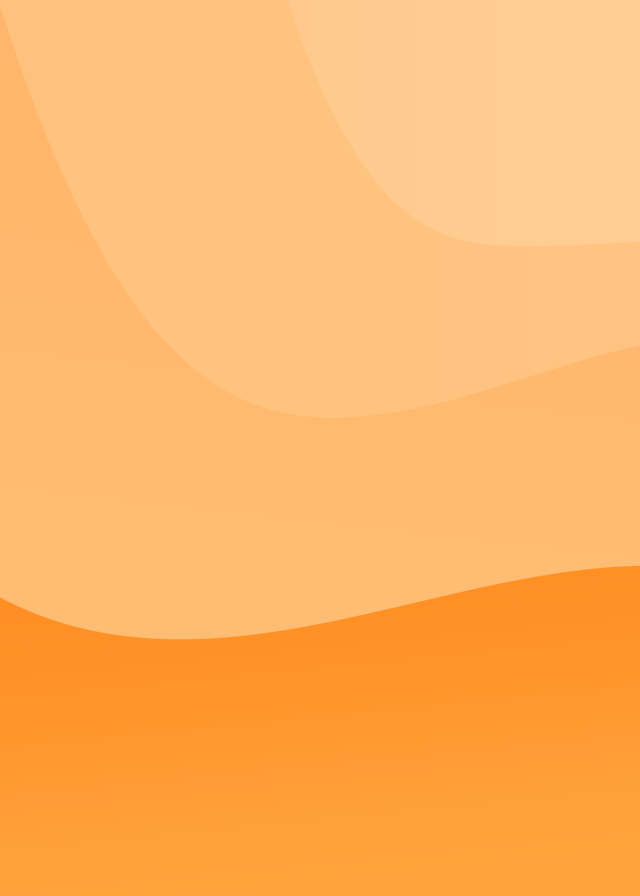
This background is drawn by a Shadertoy shader. Its source:

```glsl
// Layered orange waves: a deep foreground hill beneath three pale sweeping bands.

// Cubic from a to b (each x, height), with the slope at either end.
float hermite(float x, vec2 a, vec2 b, float slopeA, float slopeB) {
    float width = b.x - a.x;
    float t = (x - a.x) / width;
    float s = 1.0 - t;
    return mix(a.y, b.y, t * t * (3.0 - 2.0 * t))
         + width * t * s * (slopeA * s - slopeB * t);
}

// Wave falling from start to a flat valley, then rising to the right edge.
float wave(float x, vec2 start, float startSlope, vec2 valley, float endHeight, float endSlope) {
    return x < valley.x
        ? hermite(x, start, valley, startSlope, 0.0)
        : hermite(x, valley, vec2(1.0, endHeight), 0.0, endSlope);
}

// Antialiased coverage of the region above a signed height.
float above(float height) {
    float blur = max(fwidth(height), 1e-5);
    return smoothstep(-0.7 * blur, 0.7 * blur, height);
}

void mainImage(out vec4 fragColor, in vec2 fragCoord) {
    vec2 uv = fragCoord / iResolution.xy;

    // Wave boundaries, lowest first
    float hillTop = wave(uv.x, vec2(0.0, 0.3333), -0.378, vec2(0.283, 0.2865), 0.3685, 0.015);
    float middleEdge = wave(uv.x, vec2(0.0, 0.9935), -2.248, vec2(0.52, 0.5339), 0.6146, 0.157);
    float cornerEdge = wave(uv.x, vec2(0.449, 1.0), -2.14, vec2(0.839, 0.7253), 0.7305, 0.043);

    // Gently tilted gradient inside each layer
    float hillShade = smoothstep(-0.05, 1.05, (0.33 - uv.y + 0.07 * uv.x) / 0.38);
    vec3 hill = mix(vec3(1.0, 0.56, 0.138), vec3(1.0, 0.643, 0.238), hillShade);
    vec3 lowerBand = mix(vec3(1.0, 0.738, 0.452), vec3(1.0, 0.712, 0.415),
                         smoothstep(0.35, 0.95, uv.y + 0.08 * uv.x));
    vec3 middleBand = mix(vec3(1.0, 0.76, 0.495), vec3(1.0, 0.768, 0.508), uv.x);
    vec3 corner = mix(vec3(1.0, 0.79, 0.556), vec3(1.0, 0.8, 0.576),
                      smoothstep(0.45, 0.9, uv.x));

    // Stack the layers
    vec3 color = mix(hill, lowerBand, above(uv.y - hillTop));
    color = mix(color, middleBand, above(uv.y - middleEdge));
    color = mix(color, corner, above(uv.y - cornerEdge));
    fragColor = vec4(color, 1.0);
}
```
